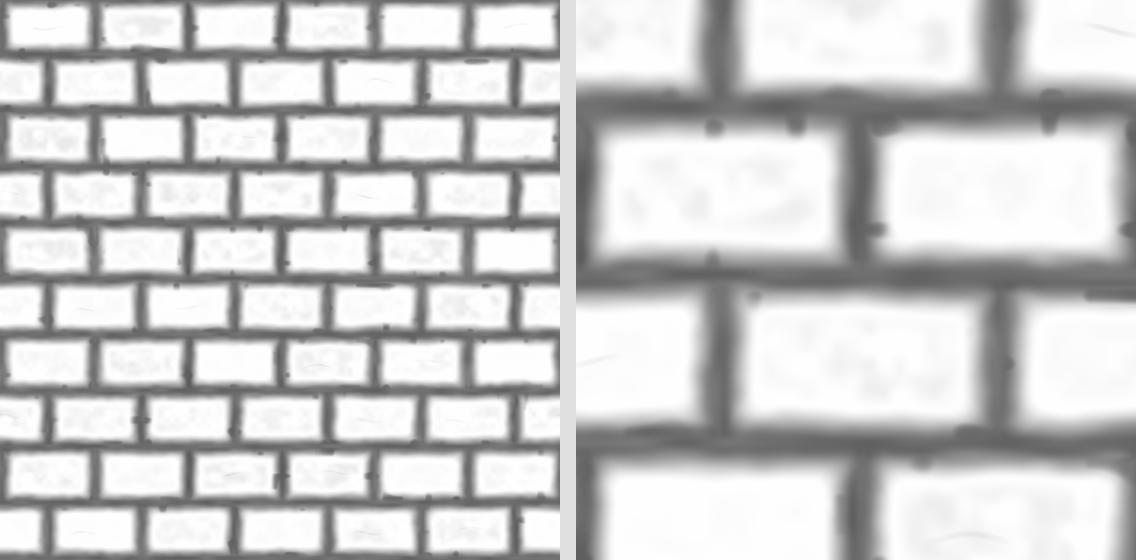
Left, the full canvas; right, a detail of the centre.
Write a three.js fragment shader that draws this pattern.

```glsl
// Soft white brick wall in running bond with blurred, uneven grey mortar.
#define GRID vec2(6.0, 10.0)
#define SHIFT vec2(0.0030, 0.0022)
#define SOFT_START 0.0012
#define SOFT_END 0.0228
#define CORNER 0.010
#define WOBBLE 0.0042
#define CHIP 0.006
#define MORTAR 0.425
#define MORTAR_VARIATION 0.10
#define BRICK 0.998
#define MOTTLE 0.085
#define STREAK 0.07

varying vec2 vUv;

float hash(vec2 p) {
  vec3 q = fract(vec3(p.xyx) * vec3(0.1031, 0.1030, 0.0973));
  q += dot(q, q.yzx + 33.33);
  return fract((q.x + q.y) * q.z);
}

// Value noise that wraps after a whole number of cells.
float noise(vec2 uv, vec2 cells) {
  vec2 p = uv * cells;
  vec2 i = floor(p);
  vec2 f = p - i;
  f = f * f * (3.0 - 2.0 * f);
  vec2 a = mod(i, cells);
  vec2 b = mod(i + 1.0, cells);
  return mix(mix(hash(a), hash(vec2(b.x, a.y)), f.x),
             mix(hash(vec2(a.x, b.y)), hash(b), f.x), f.y);
}

float smoothMin(float a, float b, float k) {
  float h = max(k - abs(a - b), 0.0) / k;
  return min(a, b) - 0.25 * h * h * k;
}

void main() {
  // Slightly bent courses
  vec2 bend = vec2(noise(vUv, vec2(18.0, 30.0)), noise(vUv + 0.37, vec2(24.0, 20.0))) - 0.5;
  vec2 uv = vUv - SHIFT + bend * WOBBLE;

  // Brick cell: even courses are moved by half a brick
  vec2 grid = uv * GRID;
  float course = floor(grid.y);
  float offset = 0.5 * (1.0 - mod(course, 2.0));
  grid.x += offset;
  vec2 id = mod(floor(grid), GRID);
  vec2 local = (fract(grid) - 0.5) / GRID;
  vec2 edge = 0.5 / GRID - abs(local);

  // Each upright joint has its own width and shade
  float joint = mod(id.x + step(0.0, local.x), GRID.x);
  float jointRandom = hash(vec2(joint + 7.0, offset * 22.0 + 3.0));
  float jointDetail = hash(vec2(joint + 31.0, id.y + 5.0));
  float variation = mix(jointRandom, jointDetail, 0.3) - 0.5;
  float distanceIn = smoothMin(edge.x * (1.0 - 0.15 * variation), edge.y, CORNER);

  // Fuzzy outline with a few chips
  float fuzz = noise(vUv, vec2(72.0, 90.0)) - 0.5;
  float chips = smoothstep(0.80, 0.98, noise(vUv + 0.61, vec2(40.0, 50.0)));
  distanceIn += fuzz * 0.002 - chips * CHIP * (1.0 - smoothstep(0.012, 0.026, distanceIn));

  // Mortar with lengthwise smudges
  float upright = smoothstep(0.0, 0.012, edge.y - edge.x);
  float smudgeAcross = noise(vUv + 0.13, vec2(36.0, 150.0));
  float smudgeUp = noise(vUv + 0.29, vec2(150.0, 40.0));
  float smudge = mix(smudgeAcross, smudgeUp, upright) - 0.5;
  float mortar = MORTAR + MORTAR_VARIATION * (smudge + upright * variation);

  // Faint mottling in the middle of each brick
  float middle = smoothstep(0.020, 0.036, distanceIn);
  float blotch = mix(noise(vUv + 0.47, vec2(48.0, 60.0)),
                     noise(vUv + 0.71, vec2(110.0, 100.0)), 0.35);
  float strength = hash(id + 11.0);
  float face = BRICK - MOTTLE * middle * strength * smoothstep(0.2, 0.9, blotch);

  // Thin curved streaks on some bricks
  float side = hash(id + 43.0) - 0.5;
  float curve = 0.014 * side + 0.003 * sin(local.x * 90.0 + side * 6.0);
  float line = 1.0 - smoothstep(0.0006, 0.0028, abs(local.y - curve));
  float span = 1.0 - smoothstep(0.012, 0.030, abs(local.x - 0.04 * side));
  face -= STREAK * step(0.76, hash(id + 67.0)) * line * span * blotch;

  float grey = mix(mortar, face, smoothstep(SOFT_START, SOFT_END, distanceIn));
  gl_FragColor = vec4(vec3(grey), 1.0);
}
```
